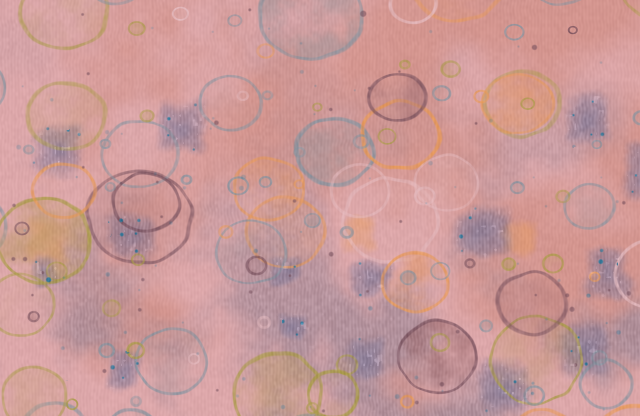
Give the GLSL for this pattern, as a WebGL 2 fragment shader.

```glsl
#version 300 es
precision highp float;
uniform vec2 u_resolution;
out vec4 fragColor;

const vec3 PINK = vec3(0.865, 0.655, 0.665);
const vec3 PEACH = vec3(0.83, 0.585, 0.56);
const vec3 MAUVE = vec3(0.66, 0.55, 0.60);
const vec3 STAIN_BLUE = vec3(0.50, 0.47, 0.59);
const vec3 OLIVE = vec3(0.66, 0.61, 0.27);
const vec3 SLATE = vec3(0.52, 0.58, 0.63);
const vec3 ORANGE = vec3(0.91, 0.60, 0.33);
const vec3 PLUM = vec3(0.46, 0.31, 0.36);
const vec3 PALE = vec3(0.90, 0.74, 0.76);
const vec3 TEAL = vec3(0.14, 0.46, 0.60);

float hash(vec2 p) {
  return fract(sin(dot(p, vec2(127.1, 311.7))) * 43758.5453);
}

vec4 hash4(vec2 p) {
  return vec4(hash(p), hash(p + 17.3), hash(p + 41.9), hash(p + 73.1));
}

float noise(vec2 p) {
  vec2 i = floor(p), f = fract(p);
  f = f * f * (3.0 - 2.0 * f);
  return mix(mix(hash(i), hash(i + vec2(1, 0)), f.x),
             mix(hash(i + vec2(0, 1)), hash(i + vec2(1, 1)), f.x), f.y);
}

float fbm(vec2 p) {
  float sum = 0.0, gain = 0.53;
  for (int i = 0; i < 4; i++) {
    sum += gain * noise(p);
    p = p * 2.03 + 11.7;
    gain *= 0.5;
  }
  return sum;
}

vec3 pickInk(float t) {
  if (t < 0.34) return OLIVE;
  if (t < 0.66) return SLATE;
  if (t < 0.80) return ORANGE;
  return t < 0.89 ? PLUM : PALE;
}

// Scattered rings with a thin wash inside, flattened towards the top
vec3 bubbles(vec3 col, vec2 p, float cell, vec2 radii, float density,
             float lineWidth, float fill, float seed, float px) {
  float wobble = noise(p * 24.0 + seed) - 0.5;
  float patchy = fbm(p * 17.0 + seed);
  float grain = noise(p * 95.0);
  for (int y = -1; y <= 1; y++)
  for (int x = -1; x <= 1; x++) {
    vec2 id = floor(p / cell) + vec2(x, y);
    vec4 h = hash4(id + seed), k = hash4(id + seed + 5.7);
    if (h.w > density) continue;
    vec2 centre = (id + 0.15 + 0.7 * h.xy) * cell;
    float radius = mix(radii.x, radii.y, h.z);
    vec2 d = (p - centre) * vec2(1.0, mix(1.04, 1.22, centre.y));
    float edge = length(d) - radius * (1.0 + 0.09 * wobble);
    vec3 ink = pickInk(k.x);
    float inside = 1.0 - smoothstep(-0.004, 0.004 + px, edge);
    vec3 wash = mix(ink, PEACH, 0.45);
    col = mix(col, wash, inside * fill * k.y * smoothstep(0.15, 0.8, patchy));
    float w = lineWidth * mix(0.55, 1.15, k.z) * (0.6 + 0.8 * patchy);
    float line = 1.0 - smoothstep(w * 0.4, w + px, abs(edge));
    col = mix(col, ink, line * mix(0.5, 0.9, k.w) * (0.55 + 0.45 * grain));
  }
  return col;
}

// Soft, squarish blots; x is the blot, y its dense core
vec2 blots(vec2 p, float cell, vec2 sizes, float low, float high, float seed) {
  vec2 warp = vec2(fbm(p * 14.0 + seed), fbm(p * 14.0 + seed + 31.0)) - 0.5;
  vec2 mask = vec2(0);
  for (int y = -1; y <= 1; y++)
  for (int x = -1; x <= 1; x++) {
    vec2 id = floor(p / cell) + vec2(x, y);
    vec4 h = hash4(id + seed);
    vec2 centre = (id + 0.15 + 0.7 * h.xy) * cell;
    if (h.w > mix(low, high, smoothstep(0.35, 0.95, centre.y))) continue;
    float size = mix(sizes.x, sizes.y, h.z);
    vec2 d = p - centre + warp * 0.05;
    d *= d;
    float q = sqrt(sqrt(dot(d, d))) / size;
    mask = max(mask, 1.0 - smoothstep(vec2(0.6, 0.1), vec2(1.2, 0.65), vec2(q)));
  }
  return mask;
}

// Tiny round drops of paint
float specks(vec2 p, float cell, float density, float seed, float px) {
  vec2 id = floor(p / cell);
  vec4 h = hash4(id + seed);
  float radius = cell * mix(0.06, 0.17, h.z * h.z);
  float d = length(p - (id + 0.25 + 0.5 * h.xy) * cell);
  return step(h.w, density) * (1.0 - smoothstep(radius - px, radius + px, d));
}

void main() {
  vec2 p = gl_FragCoord.xy / u_resolution.y;
  float px = 1.0 / u_resolution.y;

  // Paper ground and broad washes
  vec3 col = mix(PINK, PEACH, smoothstep(0.42, 0.72, fbm(p * 3.1 + 4.0)));
  float depth = 1.0 - smoothstep(0.1, 0.85, p.y - 0.12 * (p.x - 0.7));
  float haze = smoothstep(0.40, 0.70, fbm(p * 4.3 + 23.0)) * mix(0.15, 0.85, depth);
  col = mix(col, MAUVE, haze);

  // Blots
  vec2 warm = blots(p, 0.33, vec2(0.03, 0.06), 0.4, 0.4, 61.0);
  vec2 cool = blots(p, 0.25, vec2(0.03, 0.065), 0.7, 0.2, 8.0);
  col = mix(col, ORANGE, 0.5 * warm.x * (0.5 + 0.5 * noise(p * 30.0)));
  col = mix(col, STAIN_BLUE, 0.5 * cool.x + 0.2 * cool.y);

  // Rings, large to small
  col = bubbles(col, p, 0.29, vec2(0.085, 0.125), 0.75, 0.0055, 0.75, 3.0, px);
  col = bubbles(col, p, 0.23, vec2(0.055, 0.085), 0.55, 0.0045, 0.75, 19.0, px);
  col = bubbles(col, p, 0.10, vec2(0.010, 0.024), 0.42, 0.0028, 0.7, 47.0, px);

  // Drops, gathered in the cool blots
  float wet = clamp(0.25 * haze + cool.x, 0.0, 1.0);
  col = mix(col, TEAL, 0.85 * specks(p, 0.035, 0.05 + 0.35 * wet, 5.0, px) * (0.25 + 0.75 * wet));
  col = mix(col, PLUM, 0.6 * specks(p, 0.045, 0.06, 29.0, px));

  // Woven relief, stronger where pigment settles
  float ridge = sin(p.x * 760.0 + 4.0 * noise(p * vec2(18.0, 45.0)));
  float tooth = noise(p * vec2(150.0, 115.0)) - 0.5;
  float relief = 0.35 * ridge + 1.1 * tooth;
  col += relief * mix(0.028, 0.065, clamp(haze + cool.x, 0.0, 1.0));
  col += 0.09 * smoothstep(0.80, 0.95, noise(p * vec2(120.0, 90.0) + 9.0)) * wet;

  fragColor = vec4(clamp(col, 0.0, 1.0), 1.0);
}
```
